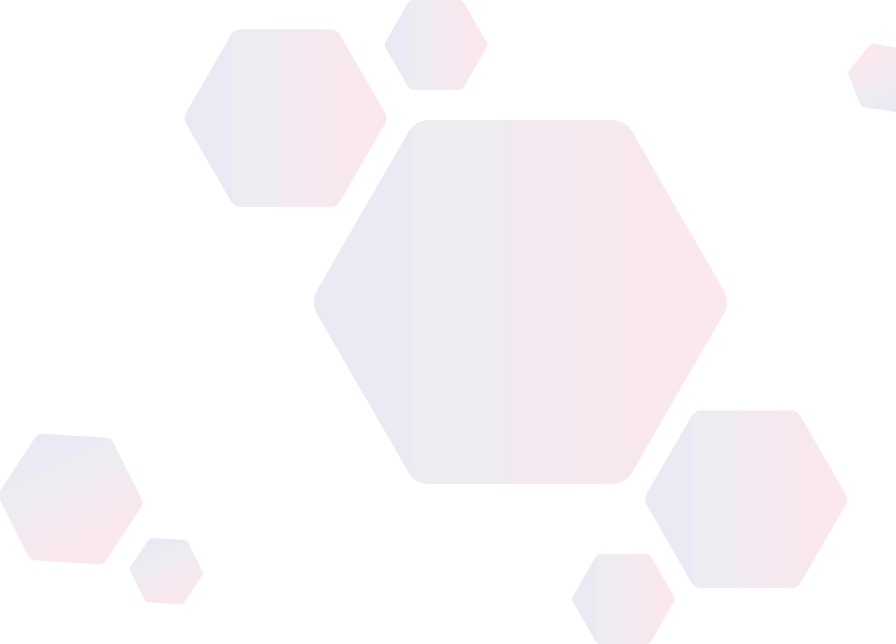
This background is drawn by a WebGL 2 fragment shader. Its source:

```glsl
#version 300 es
precision highp float;
// Pale rounded hexagons with lavender-to-pink gradients on a white ground.

#define TILE_COUNT 8
#define ROUNDING 0.13     // corner radius as a share of the apothem
#define BAND_SOFT 0.008   // half-width of the blend between colour bands
#define LAVENDER vec3(0.922, 0.919, 0.957)
#define MIST vec3(0.934, 0.921, 0.946)
#define BLUSH vec3(0.953, 0.914, 0.941)
#define ROSE vec3(0.980, 0.910, 0.932)

uniform vec2 u_resolution;
out vec4 fragColor;

// Each tile: centre x, centre y, apothem (in canvas heights), angle in degrees.
const vec4 TILES[TILE_COUNT] = vec4[](
    vec4(0.808, 0.531, 0.2826, 0.0),
    vec4(0.4433, 0.8165, 0.138, 0.0),
    vec4(0.677, 0.9306, 0.0701, 0.0),
    vec4(1.1585, 0.2246, 0.138, 0.0),
    vec4(0.968, 0.0698, 0.0701, 0.0),
    vec4(0.1096, 0.2252, 0.0985, -63.4),
    vec4(0.2582, 0.1132, 0.050, -63.4),
    vec4(1.3732, 0.879, 0.0497, 111.5)
);

// Signed distance to a flat-topped hexagon with rounded corners.
float roundedHexagon(vec2 p, float apothem) {
    const vec3 k = vec3(-0.8660254, 0.5, 0.5773503);
    float radius = ROUNDING * apothem;
    float core = apothem - radius;
    p = abs(p);
    p -= 2.0 * min(dot(k.xy, p), 0.0) * k.xy;
    p -= vec2(clamp(p.x, -k.z * core, k.z * core), core);
    return length(p) * sign(p.y) - radius;
}

float band(float edge, float t) {
    return smoothstep(edge - BAND_SOFT, edge + BAND_SOFT, t);
}

// Gradient across a tile, with faint seams between its colour bands.
vec3 tileColor(float t) {
    vec3 color = mix(LAVENDER, MIST, band(0.237, t));
    color = mix(color, BLUSH, band(0.47, t));
    return mix(color, ROSE, smoothstep(0.5, 0.95, t));
}

void main() {
    vec2 p = gl_FragCoord.xy / u_resolution.y;
    float pixel = 1.0 / u_resolution.y;
    vec3 color = vec3(1.0);

    for (int i = 0; i < TILE_COUNT; i++) {
        vec4 tile = TILES[i];
        float angle = radians(tile.w);
        float c = cos(angle), s = sin(angle);
        vec2 local = mat2(c, -s, s, c) * (p - tile.xy);
        float halfWidth = tile.z * 1.135;
        float t = 0.5 + 0.5 * local.x / halfWidth;
        float dist = roundedHexagon(local, tile.z);
        float coverage = clamp(0.5 - dist / pixel, 0.0, 1.0);
        color = mix(color, tileColor(t), coverage);
    }

    fragColor = vec4(color, 1.0);
}
```
